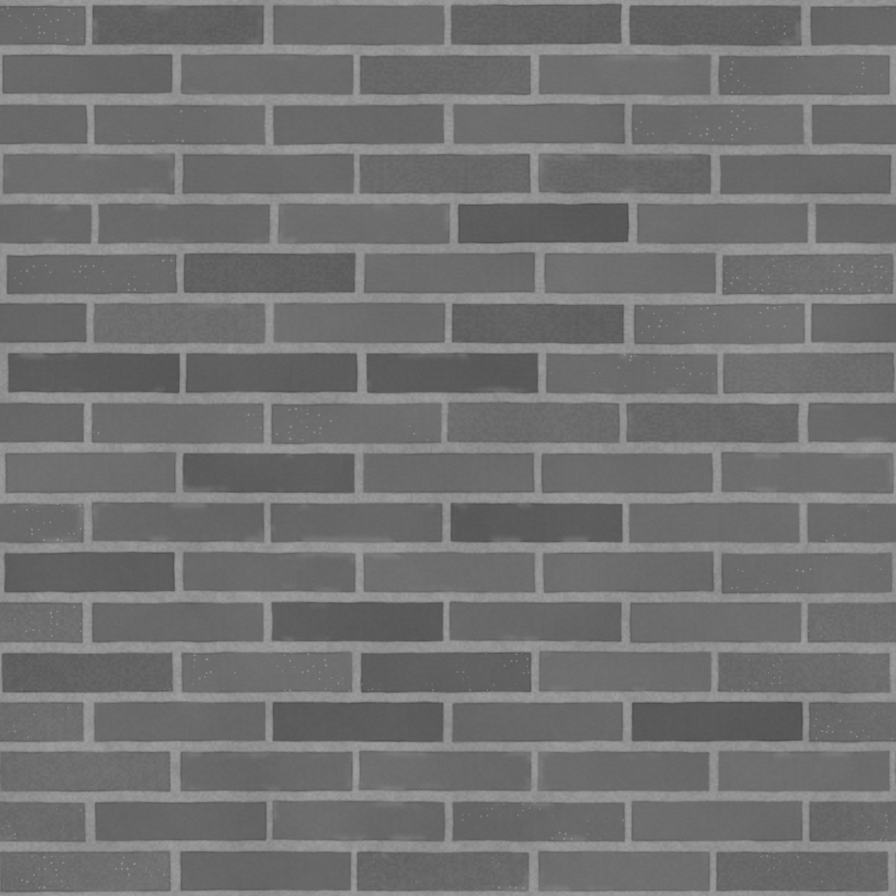
A Shadertoy shader for this texture:

```glsl
// Grey running-bond brick wall: rounded boxes on a wrapped grid of 5 x 18 cells.
// Each brick varies in place, size and tone; wrapping value noise adds wobbly
// edges, grain, cloudy firing marks, dark rims, mortar haze and pale specks.

#define GRID vec2(5.0, 18.0)            // bricks across, courses down (even)
#define BRICK_HALF vec2(0.0953, 0.0218) // half size of a brick, canvas units
#define CORNER 0.0016                   // corner radius
#define WOBBLE 0.0011                   // unevenness of the edges
#define JITTER vec2(0.0016, 0.0008)     // shift of single bricks
#define BRICK_TONE 0.418
#define DARK_TONE 0.350
#define MORTAR_TONE 0.575
#define DARK_SHARE 0.24                 // share of darker bricks
#define GRAIN 0.050                     // strength of the fine grain
#define SPECK_CELLS 150.0               // density of pale specks

float hash(vec2 p) {
    return fract(sin(dot(p, vec2(127.1, 311.7))) * 43758.5453);
}

vec2 hash2(vec2 p) {
    return vec2(hash(p), hash(p + 41.3));
}

// Value noise that repeats after a whole number of cells per axis
float noise(vec2 uv, vec2 period, float seed) {
    vec2 p = uv * period;
    vec2 i = floor(p);
    vec2 f = fract(p);
    f = f * f * (3.0 - 2.0 * f);
    vec2 a = mod(i, period) + seed;
    vec2 b = mod(i + 1.0, period) + seed;
    return mix(mix(hash(a), hash(vec2(b.x, a.y)), f.x),
               mix(hash(vec2(a.x, b.y)), hash(b), f.x), f.y);
}

float fbm(vec2 uv, float period, float seed) {
    float sum = 0.0;
    float weight = 0.5;
    for (int i = 0; i < 4; i++) {
        sum += weight * noise(uv, vec2(period), seed + float(i) * 7.0);
        period *= 2.0;
        weight *= 0.5;
    }
    return sum / 0.9375;
}

float roundedBox(vec2 p, vec2 halfSize, float radius) {
    vec2 q = abs(p) - halfSize + radius;
    return length(max(q, 0.0)) + min(max(q.x, q.y), 0.0) - radius;
}

// Small pale dots, one candidate per cell of a wrapped grid
float specks(vec2 uv) {
    vec2 p = uv * SPECK_CELLS;
    vec2 id = mod(floor(p), SPECK_CELLS);
    vec2 center = 0.3 + 0.4 * hash2(id + 5.0);
    float radius = 0.10 + 0.16 * hash(id + 19.0);
    float dot1 = 1.0 - smoothstep(radius * 0.4, radius + 0.08, length(fract(p) - center));
    return dot1 * step(0.72, hash(id + 63.0));
}

void mainImage(out vec4 fragColor, in vec2 fragCoord) {
    vec2 uv = fragCoord / iResolution.xy;
    float pixel = 1.0 / min(iResolution.x, iResolution.y);

    // Wobbly copy of the position, for uneven brick edges
    vec2 warp = vec2(fbm(uv, 36.0, 3.0), fbm(uv, 36.0, 57.0)) - 0.5;
    vec2 p = uv + 2.0 * WOBBLE * warp;

    // Running bond: odd courses shift by half a brick, each a little off
    float course = mod(floor(p.y * GRID.y), GRID.y);
    float shift = 0.5 * mod(course, 2.0) + 0.05 * (hash(vec2(course, 9.0)) - 0.45);
    vec2 cell = vec2(p.x * GRID.x - shift, p.y * GRID.y);
    vec2 id = mod(floor(cell), GRID);
    vec2 local = (fract(cell) - 0.5) / GRID;

    // Shift, tilt and size of this brick
    vec2 rnd = hash2(id + 11.0);
    vec2 rnd2 = hash2(id + 83.0);
    local += JITTER * (2.0 * rnd - 1.0);
    local.y += local.x * 0.012 * (rnd2.x - 0.5);
    vec2 halfSize = BRICK_HALF + vec2(0.0010, 0.0006) * (rnd2 - 0.5);
    float d = roundedBox(local, halfSize, CORNER);

    // Shared textures
    float grain = noise(uv, vec2(370.0), 21.0) - 0.5;
    float cloud = fbm(uv, 14.0, 31.0) - 0.5;
    float patches = fbm(uv, 28.0, 71.0);

    // Brick face: base tone, darker firing, sideways fade, clouds
    float isDark = step(hash(id + 29.0), DARK_SHARE);
    float fade = local.x / BRICK_HALF.x * (rnd.y - 0.5);
    float brick = BRICK_TONE + 0.030 * (rnd2.y - 0.5);
    brick = mix(brick, DARK_TONE + 0.035 * rnd.x, isDark);
    brick += 0.020 * fade + 0.035 * cloud;
    brick += GRAIN * (0.35 + 0.4 * step(0.75, rnd.x)) * grain;

    // Worn rim: a broken dark line, then mortar haze on some bricks
    float rim = smoothstep(-0.0030, -0.0003, d);
    brick -= 0.050 * rim * smoothstep(0.30, 0.65, patches);
    float haze = smoothstep(-0.010, 0.0, d) * smoothstep(0.52, 0.75, patches);
    brick = mix(brick, MORTAR_TONE, 0.40 * haze * step(0.55, rnd2.x));
    float stained = step(0.70, rnd.y) * smoothstep(0.42, 0.62, patches);
    brick += 0.11 * specks(uv) * stained;

    // Mortar: grainy and mottled, shaded along the bricks
    float mortar = MORTAR_TONE + GRAIN * grain + 0.07 * cloud;
    mortar += 0.05 * (fbm(uv, 90.0, 47.0) - 0.5);
    mortar -= 0.045 * (1.0 - smoothstep(0.0, 0.0028, d));

    float edge = 0.0005 + 0.7 * pixel;
    float tone = mix(brick, mortar, smoothstep(-edge, edge, d));
    fragColor = vec4(vec3(tone), 1.0);
}
```
